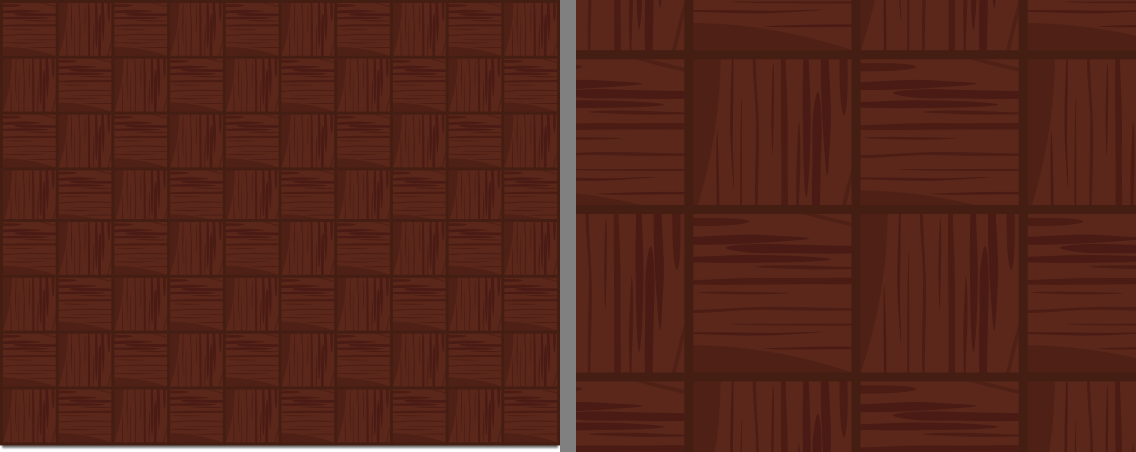
Left: the whole. Right: its middle third, enlarged.
Give the GLSL for this pattern, as a Shadertoy shader.

```glsl
#define CANVAS vec2(10.052, 8.097)  // canvas size in tiles
#define MARGIN 0.026                // outer frame offset
#define GROUT 0.027                 // half width of a joint
#define CUT_Y 3.924                 // joint below the shortened row
#define CUT_SHIFT 0.076             // height lost by that row
#define BOARD_END 8.03
#define WOBBLE 0.022
#define WOOD vec3(0.353, 0.153, 0.102)
#define SHADE vec3(0.310, 0.127, 0.086)
#define STREAK vec3(0.287, 0.105, 0.078)
#define JOINT vec3(0.268, 0.118, 0.070)

// Each streak: height, half thickness, start and end along the grain
const int STREAKS = 11;
const vec4 GRAIN[STREAKS] = vec4[STREAKS](
    vec4(0.92, 0.022, -0.30, 0.36),
    vec4(0.82, 0.028, -0.20, 0.72),
    vec4(0.77, 0.030, 0.22, 1.30),
    vec4(0.70, 0.018, -0.30, 0.85),
    vec4(0.65, 0.009, 0.40, 1.20),
    vec4(0.565, 0.020, -0.40, 1.40),
    vec4(0.50, 0.006, 0.05, 0.60),
    vec4(0.40, 0.011, -0.30, 1.30),
    vec4(0.32, 0.008, 0.25, 1.30),
    vec4(0.265, 0.007, -0.20, 0.80),
    vec4(0.18, 0.006, 0.45, 1.20));

float hash(vec2 p) {
    vec3 q = fract(vec3(p.xyx) * 0.1031);
    q += dot(q, q.yzx + 33.33);
    return fract((q.x + q.y) * q.z);
}

float noise(float x, float seed) {
    float cell = floor(x);
    float t = x - cell;
    t = t * t * (3.0 - 2.0 * t);
    return mix(hash(vec2(cell + 7.0, seed)), hash(vec2(cell + 8.0, seed)), t);
}

// Coverage of a band, kept faint where it is thinner than a pixel
float band(float offset, float halfWidth, float px) {
    float cover = clamp((halfWidth - abs(offset)) / px + 0.5, 0.0, 1.0);
    return min(cover, 2.0 * halfWidth / px);
}

// g.x runs along the grain, g.y across it
vec3 woodTile(vec2 g, float px) {
    // Broad shaded growth ring along the lower edge
    float ring = 0.02 + 0.17 * (1.0 - g.x * g.x);
    vec3 col = mix(WOOD, SHADE, clamp((ring - g.y) / px + 0.5, 0.0, 1.0));

    // Tapered, wavering streaks
    for (int i = 0; i < STREAKS; i++) {
        vec4 s = GRAIN[i];
        float seed = float(i) + 1.0;
        float t = clamp((g.x - s.z) / (s.w - s.z), 0.0, 1.0);
        float bend = WOBBLE * (noise(g.x * 2.2, seed) - 0.5);
        float swell = 0.65 + 0.7 * noise(g.x * 3.0, seed + 20.0);
        float halfWidth = s.y * swell * sqrt(4.0 * t * (1.0 - t));
        float cover = band(g.y - s.x - bend, halfWidth, px);
        col = mix(col, mix(STREAK, SHADE, 0.35 * hash(vec2(seed, 5.0))), cover);
    }

    // Slanted streak in the upper corner
    float slant = 1.0 - 0.24 * (g.x - 0.60);
    float slantWidth = 0.012 * smoothstep(0.55, 0.80, g.x);
    return mix(col, SHADE, band(g.y - slant, slantWidth, px));
}

void mainImage(out vec4 fragColor, in vec2 fragCoord) {
    vec2 uv = fragCoord / iResolution.xy;
    vec2 p = vec2(uv.x, 1.0 - uv.y) * CANVAS - MARGIN;
    float px = CANVAS.y / iResolution.y;

    // Rows below the cut move up over the shortened row
    float cutDistance = abs(p.y - CUT_Y);
    p.y += CUT_SHIFT * step(CUT_Y, p.y);

    // Checkerboard of grain directions
    vec2 cell = floor(p);
    vec2 f = p - cell;
    bool upright = mod(cell.x + cell.y, 2.0) > 0.5;
    vec2 grain = upright ? f.yx : vec2(f.x, 1.0 - f.y);
    vec3 col = woodTile(grain, px);

    // Joints
    vec2 edge = min(f, 1.0 - f);
    float joint = min(min(edge.x, edge.y), cutDistance);
    col = mix(col, JOINT, band(joint, GROUT, px));

    // Soft shadow on white beneath the board
    float below = p.y - BOARD_END;
    float sides = smoothstep(-MARGIN, 0.05, p.x) * smoothstep(10.03, 9.95, p.x);
    float shadow = sides * (1.0 - smoothstep(0.0, 0.085, below));
    vec3 ground = mix(vec3(1.0), vec3(0.42), shadow);
    col = mix(col, ground, clamp(below / px + 0.5, 0.0, 1.0));

    fragColor = vec4(col, 1.0);
}
```
